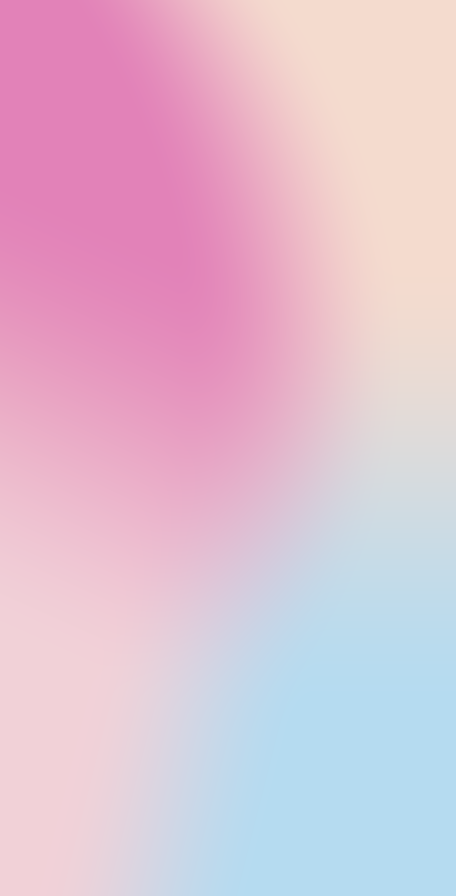
Write a WebGL 2 fragment shader that draws this background.

```glsl
#version 300 es
precision highp float;
// Soft pastel backdrop: a magenta glow at upper left over peach, blush and sky.
// Each colour field is a smooth ramp around a slanted or curved boundary;
// the ramps are layered with mix, in units of the canvas height.

uniform vec2 u_resolution;
out vec4 fragColor;

const float ASPECT = 0.505;
const vec3 MAGENTA = vec3(0.886, 0.508, 0.722);
const vec3 PEACH = vec3(0.957, 0.858, 0.808);
const vec3 BLUSH = vec3(0.945, 0.820, 0.845);
const vec3 SKY = vec3(0.708, 0.858, 0.942);

// Smooth step from 0 to 1, centred on a boundary at distance zero
float ramp(float distance, float halfWidth) {
    return smoothstep(-halfWidth, halfWidth, distance);
}

// Signed horizontal distance to the right of a slanted line
float rightOfLine(vec2 p, float baseX, float lean) {
    return p.x - baseX - lean * p.y;
}

// Signed horizontal distance to the left of a bulging parabola
float leftOfBulge(vec2 p, vec2 tip, float curvature) {
    float offset = p.y - tip.y;
    return tip.x - curvature * offset * offset - p.x;
}

// Blush and sky side by side, both warming to peach towards the top
vec3 backdrop(vec2 p) {
    vec3 leftSide = mix(BLUSH, PEACH, smoothstep(0.35, 0.75, p.y));
    vec3 rightSide = mix(SKY, PEACH, smoothstep(0.19, 0.72, p.y));
    return mix(leftSide, rightSide, ramp(rightOfLine(p, 0.163, 0.25), 0.125));
}

// Glow bounded by a bulging right edge and a sloping lower edge
float glow(vec2 p, vec2 tip, float lowerY, float slope) {
    float rightEdge = ramp(leftOfBulge(p, tip, 0.81), 0.125);
    float lowerEdge = ramp(p.y - lowerY + slope * p.x, 0.27);
    return rightEdge * lowerEdge;
}

void main() {
    vec2 p = gl_FragCoord.xy / u_resolution * vec2(ASPECT, 1.0);
    vec3 color = backdrop(p);
    color = mix(color, MAGENTA, glow(p, vec2(0.325, 0.60), 0.55, 0.45));
    fragColor = vec4(color, 1.0);
}
```
